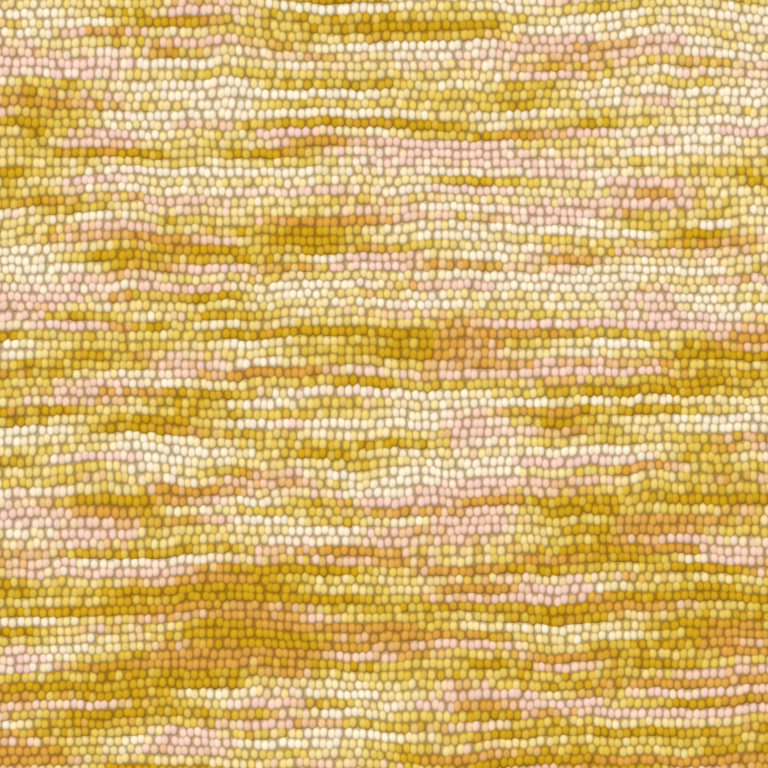
A WebGL 2 fragment shader for this texture:

```glsl
#version 300 es
precision highp float;
// Hand-dyed looped wool: rows of small rounded yarn loops in gold, cream and pink.
// Jittered cells form the loops, blended by soft distance weights, and noise
// stretched along each row gives the streaks of dye.

uniform vec2 u_resolution;
out vec4 fragColor;

const vec2 LOOP_COUNT = vec2(98.0, 79.0);  // loops across, rows up
const float BLEND = 19.0;                  // crispness of loop borders

const vec3 GOLD = vec3(0.81, 0.63, 0.11);
const vec3 YELLOW = vec3(0.90, 0.78, 0.37);
const vec3 STRAW = vec3(0.95, 0.86, 0.60);
const vec3 CREAM = vec3(0.98, 0.92, 0.81);
const vec3 PINK = vec3(0.96, 0.79, 0.74);
const vec3 APRICOT = vec3(0.87, 0.63, 0.31);
const vec3 GAP_TINT = vec3(0.77, 0.72, 0.63);

float hash(vec2 p) {
    vec3 q = fract(vec3(p.xyx) * 0.1031);
    q += dot(q, q.yzx + 33.33);
    return fract((q.x + q.y) * q.z);
}

float noise(vec2 p) {
    vec2 cell = floor(p);
    vec2 f = fract(p);
    f = f * f * (3.0 - 2.0 * f);
    float low = mix(hash(cell), hash(cell + vec2(1.0, 0.0)), f.x);
    float high = mix(hash(cell + vec2(0.0, 1.0)), hash(cell + vec2(1.0, 1.0)), f.x);
    return mix(low, high, f.y);
}

// Four-step ramp from saturated gold to pale cream.
vec3 dyeRamp(float tone) {
    vec3 c = mix(GOLD, YELLOW, smoothstep(0.12, 0.40, tone));
    c = mix(c, STRAW, smoothstep(0.38, 0.62, tone));
    return mix(c, CREAM, smoothstep(0.62, 0.86, tone));
}

// Colour of one loop: row streaks, patches over several rows, and grain.
vec3 loopColor(vec2 id) {
    float height = id.y / LOOP_COUNT.y;
    float streak = noise(vec2(id.x * 0.10 + 31.0 * hash(vec2(id.y, 7.0)), id.y));
    float patches = noise(id * vec2(0.055, 0.38) + 57.0);
    float broad = noise(id * vec2(0.03, 0.07) + 113.0);
    float grain = hash(id + 211.0);
    float tone = 0.5 + 0.78 * (streak - 0.5) + 0.66 * (patches - 0.5)
               + 0.30 * (broad - 0.5) + 0.28 * (grain - 0.5)
               + mix(-0.09, 0.06, smoothstep(0.1, 0.5, height));
    vec3 color = dyeRamp(tone);

    // Blush on the pale yarn, apricot on the darker yarn, both warmer low down.
    float blush = noise(id * vec2(0.085, 0.8) + 307.0) + 0.22 * (hash(id + 401.0) - 0.5);
    float warmth = mix(0.12, 0.0, smoothstep(0.1, 0.45, height));
    float amount = smoothstep(0.56, 0.80, blush + warmth);
    vec3 tint = mix(APRICOT, PINK, smoothstep(0.25, 0.55, tone));
    color = mix(color, tint, amount * 0.78);
    return color * (0.97 + 0.06 * hash(id + 503.0));
}

// Centre of a loop, in cell units.
vec2 loopCenter(vec2 id, float rowShift) {
    vec2 jitter = vec2(hash(id + 601.0), hash(id + 701.0)) - 0.5;
    return id + 0.5 + vec2(rowShift, 0.0) + jitter * vec2(0.42, 0.30);
}

// Gentle wandering of the rows.
vec2 bendRows(vec2 p) {
    float slow = noise(p * vec2(0.07, 0.09) + 17.0) - 0.5;
    float quick = noise(p * vec2(0.24, 0.20) + 83.0) - 0.5;
    return p + vec2(0.5 * quick, 1.3 * slow + 0.45 * quick);
}

vec3 wool(vec2 p) {
    vec3 colorSum = vec3(0.0);
    vec2 offsetSum = vec2(0.0);
    float weightSum = 0.0;
    float row = floor(p.y);
    for (int j = -1; j <= 1; j++) {
        float y = row + float(j);
        float rowShift = hash(vec2(y, 19.0));
        float column = floor(p.x - rowShift);
        for (int i = -1; i <= 1; i++) {
            vec2 id = vec2(column + float(i), y);
            vec2 offset = p - loopCenter(id, rowShift);
            float weight = exp(-BLEND * dot(offset, offset));
            colorSum += weight * loopColor(id);
            offsetSum += weight * offset;
            weightSum += weight;
        }
    }
    vec3 color = colorSum / weightSum;
    vec2 offset = offsetSum / weightSum;

    // Rounded shading: dark gaps between loops, light from the upper left.
    float distanceSq = -log(weightSum) / BLEND;
    float crown = 1.0 - smoothstep(0.03, 0.36, distanceSq);
    float light = 1.0 + 0.16 * dot(offset, vec2(-0.5, 0.85));
    return color * mix(GAP_TINT, vec3(1.02), crown) * light;
}

void main() {
    vec2 uv = gl_FragCoord.xy / u_resolution.y;
    vec3 color = wool(bendRows(uv * LOOP_COUNT));
    fragColor = vec4(clamp(color, 0.0, 1.0), 1.0);
}
```
